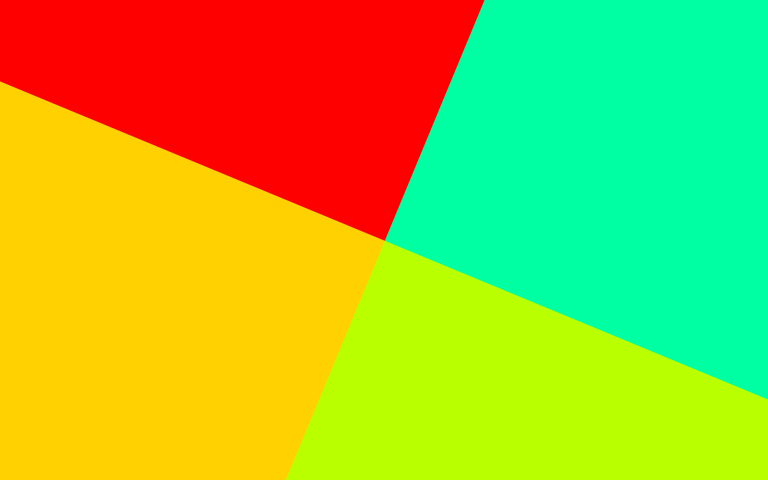
This background is drawn by a Shadertoy shader. Its source:

```glsl
#define TILT 0.3926991
#define CENTER_OFFSET vec2(0.0016, -0.0016)
#define RED vec3(0.995, 0.0, 0.0)
#define MINT vec3(0.0, 1.0, 0.64)
#define AMBER vec3(1.0, 0.82, 0.0)
#define LIME vec3(0.73, 1.0, 0.0)

// Coordinates along the two tilted, perpendicular dividing lines
vec2 tiltedAxes(vec2 p) {
    float c = cos(TILT), s = sin(TILT);
    return vec2(c * p.x - s * p.y, s * p.x + c * p.y);
}

void mainImage(out vec4 fragColor, in vec2 fragCoord) {
    // Centered position in units of canvas height
    vec2 p = (fragCoord - 0.5 * iResolution.xy) / iResolution.y - CENTER_OFFSET;

    // Side of each line, blended across about one pixel
    vec2 side = clamp(tiltedAxes(p) * iResolution.y + 0.5, 0.0, 1.0);

    // Four flat quadrants
    vec3 lower = mix(AMBER, LIME, side.x);
    vec3 upper = mix(RED, MINT, side.x);
    fragColor = vec4(mix(lower, upper, side.y), 1.0);
}
```
